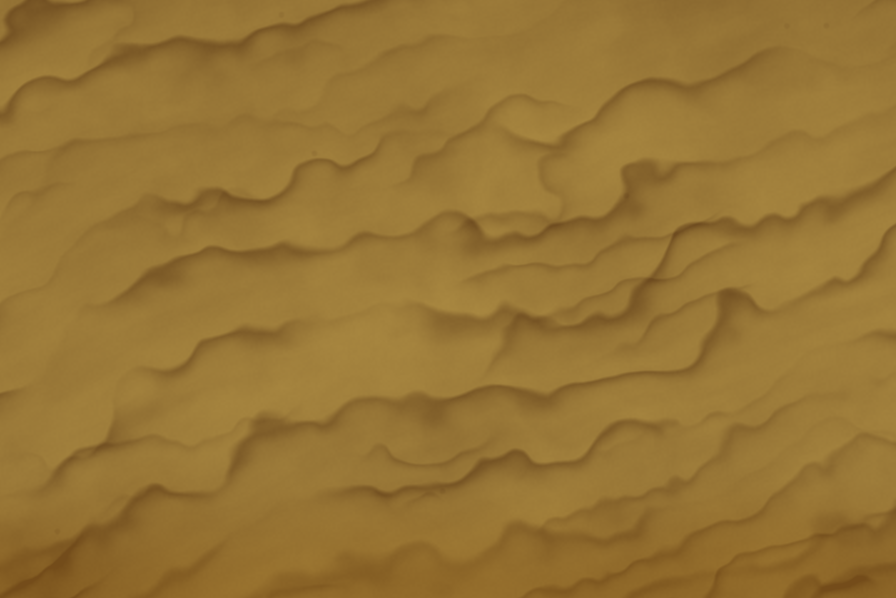
This texture is drawn by a WebGL 2 fragment shader. Its source:

```glsl
#version 300 es
precision highp float;

uniform vec2 u_resolution;
out vec4 outColor;

float hash(vec2 p) {
  vec3 q = fract(vec3(p.xyx) * 0.1031);
  q += dot(q, q.yzx + 33.33);
  return fract((q.x + q.y) * q.z);
}

float noise(vec2 p) {
  vec2 cell = floor(p), f = fract(p);
  f = f * f * f * (f * (f * 6.0 - 15.0) + 10.0);
  return mix(mix(hash(cell), hash(cell + vec2(1, 0)), f.x),
             mix(hash(cell + vec2(0, 1)), hash(cell + vec2(1, 1)), f.x), f.y);
}

float fbm(vec2 p) {
  float sum = 0.0, amp = 0.53;
  for (int i = 0; i < 4; i++) {
    sum += amp * noise(p);
    p = mat2(0.8, 0.6, -0.6, 0.8) * p * 2.1 + 17.3;
    amp *= 0.5;
  }
  return sum;
}

// Shadow under a crest: crisp upper rim, dark band, slow fade downhill
float crestShadow(float phase, float rim, float width) {
  float f = fract(phase), below = 1.0 - f;
  float band = exp(-pow(below / width, 2.0)) + 0.35 * exp(-below * 3.0);
  return band * smoothstep(0.0, rim, below) * smoothstep(0.0, 0.35, f);
}

void main() {
  vec2 p = gl_FragCoord.xy / u_resolution.y;
  vec2 uv = gl_FragCoord.xy / u_resolution;

  // Axes along and across the slanted ripples
  vec2 q = mat2(0.95, -0.31, 0.31, 0.95) * p;
  float foreground = smoothstep(0.24, 0.0, p.y + 0.08 * (fbm(p * 4.0) - 0.5));

  // Main ripples, broken and bent by noise
  float bend = fbm(q * vec2(3.0, 3.2) + 4.7);
  float phase = q.y * 7.4 + 2.4 * bend;
  float strength = smoothstep(0.25, 0.68, noise(q * vec2(4.2, 6.5) + 31.0));
  float rim = mix(0.10, 0.3, foreground);
  float width = mix(0.15, 0.27, noise(q * vec2(7.0, 6.0) + 8.0));
  float ridges = crestShadow(phase, rim, width) * mix(0.12, 1.0, strength);

  // Short, fainter ripples between them
  float minorPhase = q.y * 9.5 + 2.8 * fbm(q * vec2(3.8, 3.4) + 52.0);
  float patches = smoothstep(0.45, 0.75, noise(q * vec2(4.0, 6.0) + 71.0));
  float minor = crestShadow(minorPhase, 0.12, 0.2) * patches;

  // Soft mottling, fine streaks and grain
  float mottle = fbm(q * vec2(2.6, 5.0) + 12.0) - 0.5;
  float streaks = fbm(q * vec2(10.0, 40.0) + 3.0 * bend) - 0.5;
  float wisps = fbm(p * 13.0 + 4.0 * bend) - 0.5;
  float grain = noise(p * 240.0) - 0.5;

  float shade = 0.10 + 0.38 * mottle + 0.56 * ridges + 0.34 * minor;
  shade += (0.12 * streaks + 0.16 * wisps) * (1.0 - 0.6 * foreground) + 0.04 * grain;
  shade += 0.27 * foreground + 0.10 * smoothstep(0.82, 1.05, uv.y);
  shade += 0.20 * dot(uv - 0.5, uv - 0.5);

  // Sparse dark specks
  vec2 speckCell = floor(p * 14.0);
  vec2 center = 0.3 + 0.4 * vec2(hash(speckCell + 5.0), hash(speckCell + 9.0));
  float speck = smoothstep(0.10, 0.03, length(fract(p * 14.0) - center));
  shade += 0.14 * speck * step(0.97, hash(speckCell + 23.0));

  vec3 sand = mix(vec3(0.645, 0.515, 0.243), vec3(0.435, 0.30, 0.125), clamp(shade, -0.1, 1.0));
  sand += foreground * vec3(0.02, 0.0, -0.025);
  outColor = vec4(sand, 1.0);
}
```
